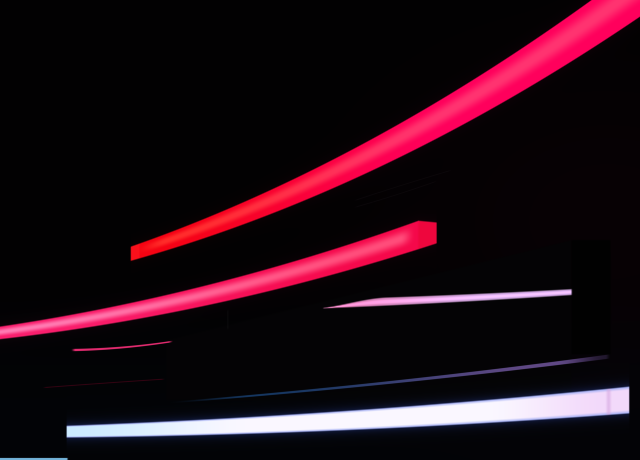
Write a WebGL 1 fragment shader that draws this background.

```glsl
precision highp float;
uniform vec2 u_resolution;

const float SOFT = 0.0022;

// Parabola through the start, middle and end heights of a span
float arc(float x, vec2 span, vec3 h) {
  float t = (x - span.x) / (span.y - span.x);
  float bow = h.y - 0.5 * (h.x + h.z);
  return mix(h.x, h.z, t) + 4.0 * bow * t * (1.0 - t);
}

// Soft window that is 1 between two limits
float between(float x, float lo, float hi, float soft) {
  return smoothstep(lo - soft, lo + soft, x) * (1.0 - smoothstep(hi - soft, hi + soft, x));
}

// Position across a tube: 0 at its lower edge, 1 at its upper edge
float across(float y, float lo, float hi) {
  return clamp((y - lo) / max(hi - lo, 0.0001), 0.0, 1.0);
}

// Bright diffuse band inside a tube
float core(float v, float lo, float hi, float soft) {
  return smoothstep(lo - soft, lo + soft, v) * (1.0 - smoothstep(hi - soft, hi + soft, v));
}

// Light falling off outside a tube
float halo(float y, float lo, float hi, float reach) {
  float d = max(max(lo - y, y - hi), 0.0);
  return exp(-d / reach);
}

// Thin curved line whose thickness changes along its span
float filament(vec2 p, vec2 span, vec3 h, vec2 thickness) {
  float t = clamp((p.x - span.x) / (span.y - span.x), 0.0, 1.0);
  float d = abs(p.y - arc(p.x, span, h));
  float halfWidth = 0.5 * mix(thickness.x, thickness.y, t);
  return (1.0 - smoothstep(halfWidth - SOFT * 0.7, halfWidth + SOFT * 0.7, d))
    * between(p.x, span.x, span.y, 0.004);
}

// Nearly black room with faint panels
vec3 room(vec2 p) {
  vec3 color = mix(vec3(0.008, 0.012, 0.022), vec3(0.006, 0.002, 0.006), smoothstep(0.1, 0.45, p.y));
  color += vec3(0.022, 0.0, 0.010) * exp(-8.0 * dot(p - vec2(0.95, 0.52), p - vec2(0.95, 0.52)));
  float slope = 0.26 + (p.x - 0.26) * 0.344;
  float panel = between(p.x, 0.26, 0.893, 0.002) * between(p.y, 0.13, slope, 0.003);
  color = mix(color, vec3(0.014, 0.013, 0.018), panel);
  float doorway = between(p.x, 0.893, 0.954, 0.002) * between(p.y, 0.23, 0.478, 0.003);
  color = mix(color, vec3(0.002), doorway);
  float seam = filament(p, vec2(0.556, 0.703), vec3(0.565, 0.598, 0.629), vec2(0.002));
  seam += filament(p, vec2(0.556, 0.68), vec3(0.55, 0.576, 0.605), vec2(0.002));
  seam += between(p.x, 0.355, 0.357, 0.001) * between(p.y, 0.285, 0.325, 0.003);
  return color + 0.025 * seam;
}

// Large red tube rising to the upper right
vec3 redTube(vec3 color, vec2 p) {
  vec2 span = vec2(0.2044, 1.0);
  float hi = arc(p.x, span, vec3(0.4638, 0.7138, 1.078));
  float lo = arc(p.x, span, vec3(0.4330, 0.6431, 0.9638));
  float v = across(p.y, lo, hi);
  float warm = 1.0 - smoothstep(0.2, 0.72, p.x);
  vec3 shell = mix(vec3(1.0, 0.0, 0.36), vec3(0.96, 0.01, 0.07), warm);
  vec3 light = mix(vec3(1.0, 0.20, 0.44), vec3(1.0, 0.17, 0.15), warm);
  vec3 tube = mix(shell, light, core(v, 0.38, 0.77, 0.17) * smoothstep(0.21, 0.26, p.x));
  tube = mix(tube, vec3(1.0, 0.10, 0.13), between(p.x, 0.2, 0.218, 0.002) * 0.6);
  float ends = smoothstep(span.x - 0.0015, span.x + 0.0015, p.x);
  color += shell * 0.035 * halo(p.y, lo, hi, 0.012) * ends;
  return mix(color, tube, between(p.y, lo, hi, SOFT) * ends);
}

// Pink tube with a bevelled right end
vec3 pinkTube(vec3 color, vec2 p) {
  vec2 span = vec2(0.0, 0.6823);
  float hi = arc(p.x, span, vec3(0.2899, 0.3862, 0.5344));
  hi = min(hi, 0.5199 - (p.x - 0.655) * 0.13);
  float lo = arc(p.x, span, vec3(0.2627, 0.3417, 0.4710));
  float v = across(p.y, lo, hi);
  vec3 shell = mix(vec3(0.98, 0.12, 0.43), vec3(0.96, 0.03, 0.29), smoothstep(0.0, 0.65, p.x));
  vec3 light = mix(vec3(1.0, 0.48, 0.70), vec3(1.0, 0.30, 0.48), smoothstep(0.0, 0.6, p.x));
  float glow = core(v, 0.36, 0.78, 0.2) * (1.0 - smoothstep(0.625, 0.65, p.x));
  vec3 tube = mix(shell, light, glow);
  tube = mix(tube, vec3(0.92, 0.02, 0.22), smoothstep(0.651, 0.656, p.x) * 0.7);
  float ends = 1.0 - smoothstep(span.y - 0.0015, span.y + 0.0015, p.x);
  color += shell * 0.035 * halo(p.y, lo, hi, 0.012) * ends;
  return mix(color, tube, between(p.y, lo, hi, SOFT) * ends);
}

// White tube with blue edges and a lilac end cap
vec3 whiteTube(vec3 color, vec2 p) {
  vec2 span = vec2(0.1042, 0.9831);
  float hi = arc(p.x, span, vec3(0.0743, 0.1069, 0.1594));
  float lo = arc(p.x, span, vec3(0.0489, 0.0652, 0.1014));
  float v = across(p.y, lo, hi);
  vec3 light = mix(vec3(0.80, 0.92, 1.0), vec3(0.98, 0.97, 1.0), smoothstep(0.1, 0.4, p.x));
  light = mix(light, vec3(0.95, 0.85, 0.98), smoothstep(0.75, 0.95, p.x));
  vec3 tube = mix(vec3(0.66, 0.70, 0.96), light, core(v, 0.07, 0.93, 0.08));
  tube = mix(tube, vec3(0.84, 0.66, 0.88), between(p.x, 0.948, 0.954, 0.003) * 0.6);
  float ends = between(p.x, span.x, span.y, 0.0015);
  color += vec3(0.05, 0.08, 0.20) * halo(p.y, lo, hi, 0.009) * ends;
  return mix(color, tube, between(p.y, lo, hi, SOFT) * ends);
}

// Slim lilac tube tapering to the left
vec3 lilacTube(vec3 color, vec2 p) {
  vec2 span = vec2(0.5052, 0.8932);
  float t = clamp((p.x - span.x) / (span.y - span.x), 0.0, 1.0);
  float lo = arc(p.x, span, vec3(0.3297, 0.3424, 0.3587));
  float hi = lo + mix(0.019, 0.0127, t) * smoothstep(0.49, 0.605, p.x);
  vec3 tube = mix(vec3(0.98, 0.55, 0.80), vec3(0.90, 0.72, 0.97), smoothstep(0.0, 0.7, t));
  tube = mix(tube * 0.85, tube * 1.08, core(across(p.y, lo, hi), 0.25, 0.75, 0.2));
  return mix(color, tube, between(p.y, lo, hi, SOFT) * between(p.x, span.x, span.y, 0.002));
}

void main() {
  vec2 p = gl_FragCoord.xy / u_resolution;
  vec3 color = room(p);
  // Dim reflections
  vec3 dusk = mix(vec3(0.07, 0.20, 0.36), vec3(0.36, 0.27, 0.50), smoothstep(0.4, 0.85, p.x));
  dusk *= smoothstep(0.26, 0.4, p.x) * (1.0 - 0.7 * smoothstep(0.87, 0.95, p.x));
  color += dusk * filament(p, vec2(0.267, 0.95), vec3(0.125, 0.1685, 0.2246), vec2(0.003, 0.009));
  color += vec3(0.88, 0.16, 0.42) * filament(p, vec2(0.1146, 0.267), vec3(0.2391, 0.2446, 0.2572), vec2(0.005, 0.003));
  color += vec3(0.20, 0.0, 0.05) * filament(p, vec2(0.07, 0.255), vec3(0.1576, 0.167, 0.1757), vec2(0.002));
  color = mix(color, vec3(0.45, 0.70, 0.85), between(p.x, -0.1, 0.1055, 0.002) * (1.0 - smoothstep(0.003, 0.006, p.y)));
  // Glowing tubes
  color = lilacTube(color, p);
  color = whiteTube(color, p);
  color = pinkTube(color, p);
  color = redTube(color, p);
  gl_FragColor = vec4(clamp(color, 0.0, 1.0), 1.0);
}
```
